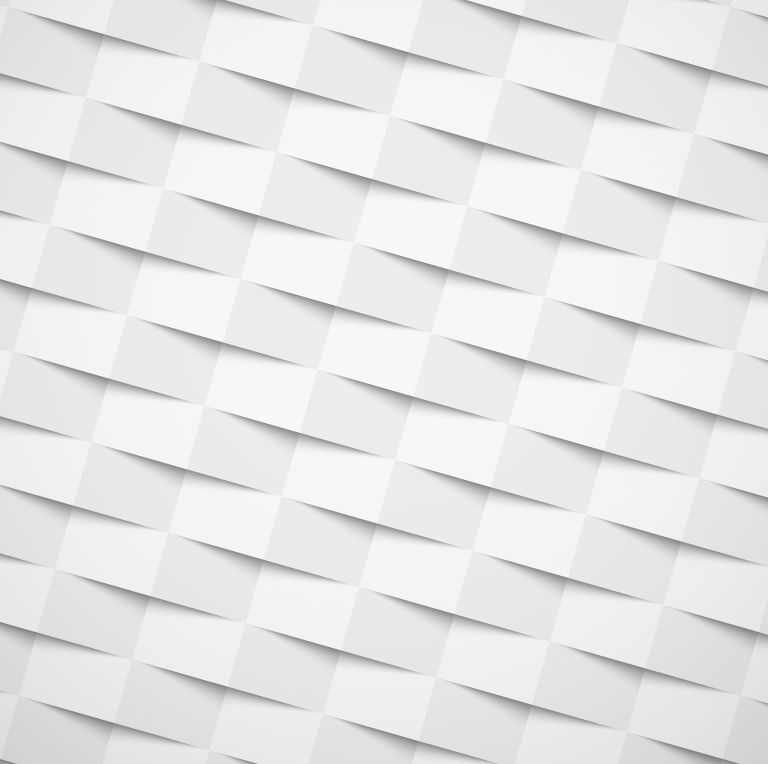
Give the GLSL for this pattern, as a WebGL 2 fragment shader.

```glsl
#version 300 es
precision highp float;
// Tilted checkerboard of overlapping white paper tiles with tapering shadows.

#define TILT 0.2773                    // downward slope of the rows, radians
#define TILE vec2(0.1291, 0.0859)      // tile size, canvas widths
#define ANCHOR vec2(0.4609, 0.6790)    // a corner where a shadow tapers out
#define PAPER_LIGHT 0.970
#define PAPER_GREY 0.928
#define SHADOW_DARK 0.43               // strongest darkening below an edge
#define SHADOW_DEPTH vec2(0.46, 0.36)  // reach on grey and light, in tiles
#define VIGNETTE 0.25
#define LIGHT_CENTER vec2(0.5, 0.6)
#define SAMPLES 3

uniform vec2 u_resolution;
out vec4 outColor;

// Canvas position to tile units: x along a row, y down across the rows.
vec2 toTiles(vec2 p) {
    float c = cos(TILT), s = sin(TILT);
    vec2 d = p - ANCHOR;
    return vec2(dot(d, vec2(c, -s)), dot(d, vec2(-s, -c))) / TILE;
}

float paper(vec2 q) {
    float row = floor(q.y);
    float below = q.y - row;

    // Each row shifts by one tile; a pair is grey, then light.
    float along = mod(q.x - row, 2.0);
    float isLight = step(1.0, along);
    float tone = mix(PAPER_GREY, PAPER_LIGHT, isLight);

    // The shadow is widest at the middle of the pair and closes at its ends.
    float lift = 1.0 - abs(along - 1.0);
    float reach = mix(SHADOW_DEPTH.x * pow(lift, 1.2),
                      SHADOW_DEPTH.y * lift, isLight);
    float fade = clamp(1.0 - below / max(reach, 0.001), 0.0, 1.0);
    float strength = SHADOW_DARK * smoothstep(-0.08, 0.45, lift);
    return tone * (1.0 - strength * pow(fade, 2.4));
}

void main() {
    // Average a grid of samples inside each pixel for smooth edges.
    float tone = 0.0;
    for (int j = 0; j < SAMPLES; j++) {
        for (int i = 0; i < SAMPLES; i++) {
            vec2 offset = (vec2(i, j) + 0.5) / float(SAMPLES) - 0.5;
            tone += paper(toTiles((gl_FragCoord.xy + offset) / u_resolution.x));
        }
    }
    tone /= float(SAMPLES * SAMPLES);

    // Light falls off towards the corners.
    float r = length(gl_FragCoord.xy / u_resolution - LIGHT_CENTER);
    tone *= 1.0 - VIGNETTE * r * r * r;
    outColor = vec4(vec3(tone), 1.0);
}
```
